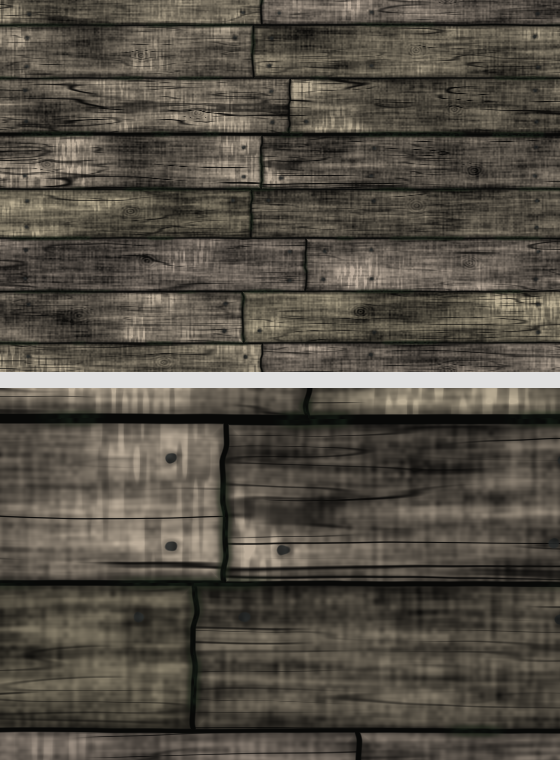
Top, the full canvas; bottom, a detail of the centre.
Write a Shadertoy shader that draws this texture.

```glsl
// Weathered deck of seven repeating plank rows, each split by a staggered joint.
// Stretched value noise gives grain, wear and cracks; distances to the seams
// give the gaps, and a loop places paired nail heads on every board.

float hash(vec2 p) {
    vec3 q = fract(vec3(p.xyx) * 0.1031);
    q += dot(q, q.yzx + 33.33);
    return fract((q.x + q.y) * q.z);
}

float noise(vec2 p) {
    vec2 i = floor(p), f = fract(p);
    f = f * f * (3.0 - 2.0 * f);
    return mix(mix(hash(i), hash(i + vec2(1, 0)), f.x),
               mix(hash(i + vec2(0, 1)), hash(i + vec2(1, 1)), f.x), f.y);
}

float fbm(vec2 p) {
    float sum = 0.0, amp = 0.533;
    for (int i = 0; i < 4; i++) {
        sum += amp * noise(p);
        p = p * 2.03 + 7.1;
        amp *= 0.5;
    }
    return sum;
}

// Row boundaries from the top and joint positions, in canvas heights
const float seams[9] = float[9](-0.078, 0.067, 0.210, 0.361, 0.508, 0.640, 0.783, 0.922, 1.067);
const float joints[8] = float[8](0.703, 0.680, 0.778, 0.703, 0.676, 0.822, 0.653, 0.703);

void mainImage(out vec4 fragColor, in vec2 fragCoord) {
    float px = 1.0 / iResolution.y;
    vec2 p = fragCoord * px;
    p.y = 1.0 - p.y;

    // Find the board, with slightly uneven edges
    float wobble = 0.003 * (fbm(vec2(p.x * 9.0, floor(p.y * 7.0))) - 0.5);
    int row = 0;
    for (int i = 1; i < 8; i++) if (p.y + wobble > seams[i]) row = i;
    float top = seams[row], height = seams[row + 1] - top;
    float joint = joints[row] + 0.005 * (noise(vec2(p.y * 60.0, 3.0)) - 0.5);
    float side = step(joint, p.x);
    float id = mod(float(row), 7.0) * 2.0 + side;
    vec2 seed = id * vec2(17.3, 9.7) + 5.0;

    // Distances to the gaps; the seam below the third row is wider
    float above = p.y + wobble - top, below = height - above;
    float wideTop = row == 3 ? 0.0045 : 0.0022;
    float wideLow = row == 2 ? 0.0045 : 0.0022;
    float shift = 0.0014 * (hash(seed) - 0.3);
    float seamDist = min(above - wideTop - shift, below - wideLow + shift);
    float jointDist = abs(p.x - joint) - 0.0024;
    float edge = min(seamDist, jointDist);

    // A knot pushes the grain aside
    vec2 knot = vec2(mix(0.12, 0.56, hash(seed + 2.0)) + side * 0.78,
                     top + height * mix(0.3, 0.7, hash(seed + 4.0)));
    vec2 toKnot = (p - knot) * vec2(0.8, 1.2);
    float knotDist = length(toKnot);
    float knotMask = exp(-knotDist * knotDist * 2500.0);
    vec2 g = p + seed;
    g.y += 0.008 * (fbm(p * vec2(4, 8) + seed) - 0.5) - toKnot.y * 0.7 * knotMask;

    // Wear patches, long grain, fine fibres and cross saw marks
    float patches = fbm(p * vec2(6, 10) + seed);
    float grain = fbm(g * vec2(5, 75));
    float fibre = noise(g * vec2(22, 240));
    float saw = noise(p * vec2(210, 32) + seed);
    float speck = noise(p * 190.0 + seed);
    float tone = 0.352 + 0.05 * (hash(seed + 8.0) - 0.5);
    tone += 0.48 * (patches - 0.5) + 0.34 * (grain - 0.5) + 0.13 * (fibre - 0.5);
    tone += 0.11 * (saw - 0.5) + 0.09 * (speck - 0.5);
    tone += 0.12 * smoothstep(0.56, 0.75, patches) * smoothstep(0.4, 0.7, saw);

    // Knot rings
    float rings = sin(knotDist * 900.0 + 5.0 * noise(p * 60.0));
    tone -= knotMask * (0.07 + 0.05 * rings);

    // Hairline cracks, deeper on the two middle rows
    float depth = row == 2 || row == 3 ? 0.85 : 0.6;
    float line = abs(noise(g * vec2(3.5, 55)) - 0.5);
    float fine = abs(noise(g * vec2(7, 110) + 31.0) - 0.5);
    float crack = smoothstep(0.055, 0.0, line) * smoothstep(0.48, 0.66, noise(p * vec2(6, 17) + seed));
    crack = max(crack, 0.6 * smoothstep(0.09, 0.0, fine) * smoothstep(0.45, 0.7, noise(p * vec2(8, 20) - seed)));
    tone *= 1.0 - depth * crack;

    // Grime gathers beside the gaps
    tone *= mix(0.62, 1.0, smoothstep(0.0, 0.011, edge + 0.006 * (grain - 0.5)));
    vec3 tint = mix(vec3(1.09, 1.0, 0.91), vec3(1.07, 1.0, 0.84), hash(seed + 6.0));
    vec3 color = clamp(tone, 0.05, 0.68) * tint;

    // Nail heads: two per column, at the board ends and along the span
    for (int i = 0; i < 10; i++) {
        float column = float(i / 2), level = float(i % 2);
        float r = hash(seed + vec2(column, level) * 3.7);
        float x = column < 1.0 ? 0.07 : column < 2.0 ? joints[row] - 0.05 :
                  column < 3.0 ? joints[row] + 0.045 : column < 4.0 ? 1.0 : 1.44;
        vec2 nail = vec2(x + 0.016 * (r - 0.5), top + height * (0.2 + 0.54 * level + 0.06 * r));
        float d = length((p - nail) * vec2(0.85, 1.0)) - 0.0055 + 0.002 * speck;
        float shown = step(0.3, r);
        color *= 1.0 - 0.3 * shown * smoothstep(0.007, 0.0, d);
        vec3 iron = vec3(0.13, 0.14, 0.14) * (0.7 + 0.6 * speck);
        color = mix(color, iron, 0.85 * shown * smoothstep(px, -px, d));
    }

    // Dark gaps with traces of moss
    float moss = smoothstep(0.5, 0.75, noise(p * vec2(14, 25) + 40.0));
    color = mix(color, vec3(0.13, 0.17, 0.11), 0.5 * moss * smoothstep(0.006, 0.0, edge));
    vec3 gap = mix(vec3(0.03, 0.032, 0.028), vec3(0.07, 0.1, 0.07), moss * speck);
    color = mix(gap, color, smoothstep(-px, px, edge));
    fragColor = vec4(color, 1.0);
}
```
